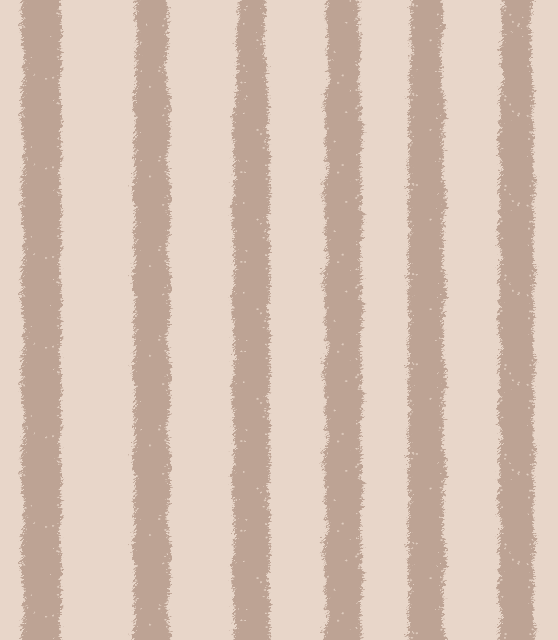
This pattern is drawn by a Shadertoy shader. Its source:

```glsl
// Six uneven vertical bands of dry taupe paint on warm cream.
// Layered sines and cellular noise roughen the edges, wrapped so that the wear
// repeats about seven times up the canvas; small cells leave unpainted flecks.

const float TAU = 6.2831853;

vec3 hash3(vec3 p) {
    p = fract(p * vec3(0.1031, 0.1030, 0.0973));
    p += dot(p, p.yxz + 33.33);
    return fract((p.xxy + p.yxx) * p.zyx);
}

// Distance to the nearest cell point and that cell's random id; wraps after `rows`.
vec2 cellular(vec2 p, float rows, float seed) {
    vec2 base = floor(p);
    vec2 nearest = vec2(9.0, 0.0);
    for (int j = -1; j <= 1; j++)
    for (int i = -1; i <= 1; i++) {
        vec2 cell = base + vec2(i, j);
        vec3 h = hash3(vec3(cell.x + 60.0, mod(cell.y, rows), seed * 7.0 + 3.0));
        float dist = length(cell + h.xy - p);
        if (dist < nearest.x) nearest = vec2(dist, h.z);
    }
    return nearest;
}

// Slow wobble of one edge, with a small step where the brush wear starts over.
float contour(float t, float seed) {
    float a = TAU * t;
    return 0.0013 * sin(a + seed * 2.1)
         + 0.0011 * sin(2.0 * a + seed * 4.7)
         + 0.0010 * sin(5.0 * a + seed * 1.3)
         + 0.0007 * sin(11.0 * a + seed * 3.9)
         + 0.0035 * (fract(t - 0.12 + 0.06 * sin(seed * 5.0)) - 0.5);
}

// Paint coverage of one band; x is measured from its centre line.
float band(float x, float y, float halfWidth, float id) {
    float t = y * 7.14;
    float side = x < 0.0 ? 0.0 : 1.0;
    float seed = id * 2.0 + side + 1.0;
    float px = 1.0 / iResolution.y;

    // Bristle marks: slanted hairs on the left, flatter ones on the right
    float slant = mix(190.0, 40.0, side);
    float hairs = cellular(vec2(x * 140.0, t * 44.0 - x * slant), 44.0, seed).x;
    float grain = cellular(vec2(x * 330.0, t * 50.0), 50.0, seed + 20.0).x;
    float joint = pow(0.5 + 0.5 * cos(TAU * (t - 0.16)), 4.0);
    float rough = 0.0075 + 0.004 * joint * (1.0 - side);
    float depth = halfWidth - abs(x) + contour(t, seed)
                + rough * (hairs - 0.46) + 0.0055 * (grain - 0.46);
    float paint = smoothstep(-px, px, depth);

    // Flecks of bare ground, thinning out towards the middle
    vec2 fleck = cellular(vec2(x * 230.0, t * 38.0), 38.0, id + 40.0);
    float chance = 0.008 + 0.28 * exp(-max(depth, 0.0) * 260.0);
    float radius = 0.36 * step(1.0 - chance, fleck.y);
    float hole = smoothstep(-px, px, (radius - fleck.x) / 250.0) * step(0.01, radius);
    return paint * (1.0 - 0.9 * hole);
}

void mainImage(out vec4 fragColor, in vec2 fragCoord) {
    vec2 p = fragCoord / iResolution.y;

    // Centre, half width and narrowing at the top of each band
    vec3 bands[6] = vec3[6](
        vec3(0.0651, 0.0305, 0.0000), vec3(0.2370, 0.0280, 0.0040),
        vec3(0.3926, 0.0288, 0.0080), vec3(0.5365, 0.0292, 0.0045),
        vec3(0.6660, 0.0284, 0.0040), vec3(0.8073, 0.0278, 0.0050));

    float paint = 0.0;
    for (int i = 0; i < 6; i++) {
        float x = p.x - bands[i].x;
        if (abs(x) > 0.05) continue;
        float halfWidth = bands[i].y - bands[i].z * smoothstep(0.74, 1.0, p.y);
        paint = max(paint, band(x, p.y, halfWidth, float(i)));
    }

    vec3 cream = vec3(0.91, 0.84, 0.79);
    vec3 taupe = vec3(0.74, 0.64, 0.58);
    fragColor = vec4(mix(cream, taupe, paint), 1.0);
}
```
